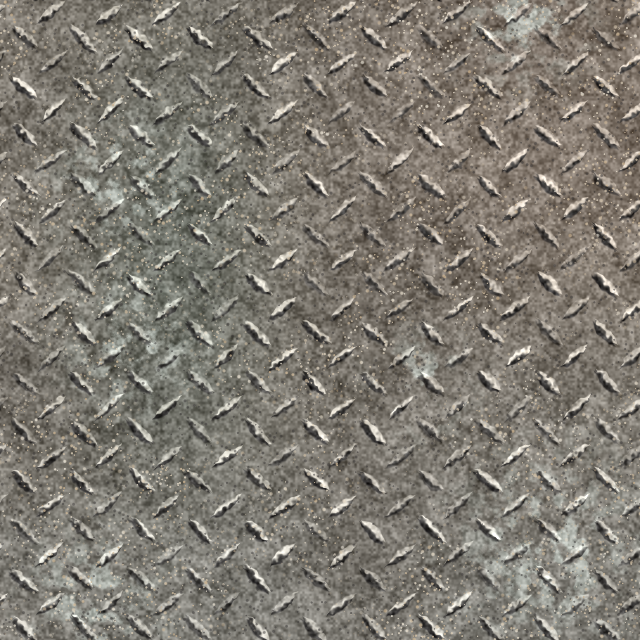
This texture is drawn by a WebGL 2 fragment shader. Its source:

```glsl
#version 300 es
precision highp float;
// Worn steel tread plate: two interleaved 11 x 13 grids of pointed lugs, leaning
// opposite ways, lit from the upper right. Layered value noise adds tarnish and
// pale scuffs; jittered dots add grit; a hash varies the wear of each lug.
uniform vec2 u_resolution;
out vec4 fragColor;

const vec2 GRID = vec2(11.0, 13.0);

float hash(vec2 p) {
  vec3 q = fract(vec3(p.xyx) * 0.1031);
  q += dot(q, q.yzx + 33.33);
  return fract((q.x + q.y) * q.z);
}

float noise(vec2 p) {
  vec2 i = floor(p), f = fract(p);
  f = f * f * (3.0 - 2.0 * f);
  return mix(mix(hash(i), hash(i + vec2(1, 0)), f.x),
             mix(hash(i + vec2(0, 1)), hash(i + vec2(1, 1)), f.x), f.y);
}

float fbm(vec2 p) {
  float sum = 0.0, amp = 0.5;
  for (int i = 0; i < 5; i++) {
    sum += amp * noise(p);
    p = mat2(1.6, 1.2, -1.2, 1.6) * p + 7.3;
    amp *= 0.5;
  }
  return sum;
}

// Soft round dots, one jittered dot in a share of the cells
float dots(vec2 p, float share) {
  vec2 id = floor(p);
  vec2 centre = 0.35 + 0.3 * vec2(hash(id + 2.3), hash(id + 9.7));
  float radius = mix(0.25, 0.5, hash(id + 4.9));
  float dotMask = 1.0 - smoothstep(radius * 0.3, radius, length(fract(p) - centre));
  return dotMask * step(hash(id + 6.1), share);
}

// Distance to a pointed lens lying along x
float lens(vec2 p, float halfLength, float halfWidth) {
  float r = (halfLength * halfLength + halfWidth * halfWidth) / (2.0 * halfWidth);
  return length(vec2(p.x, abs(p.y) + r - halfWidth)) - r;
}

// Draws one grid of lugs over the plate colour
vec3 addLugs(vec3 plate, vec2 uv, vec2 phase, float angle, float scuff) {
  vec2 g = uv * GRID - phase + 0.5;
  vec2 id = floor(g) + phase * 40.0 + 20.0;
  vec2 p = (fract(g) - 0.5) / GRID;
  float wear = hash(id);
  p += (vec2(hash(id + 3.7), hash(id + 8.1)) - 0.5) * 0.005;
  p += (vec2(noise(uv * 150.0), noise(uv * 150.0 + 40.0)) - 0.5) * 0.004;
  angle += (hash(id + 5.3) - 0.5) * 0.16;
  mat2 turn = mat2(cos(angle), -sin(angle), sin(angle), cos(angle));
  vec2 q = turn * p;
  vec2 s = turn * (p + vec2(0.0025, 0.0040));
  float len = mix(0.024, 0.029, hash(id + 1.9));
  float wid = mix(0.0060, 0.0076, hash(id + 6.5));
  float soft = max(0.0014, 0.75 / u_resolution.y);
  float body = 1.0 - smoothstep(-soft, soft, lens(q, len, wid));
  float shadow = 1.0 - smoothstep(-0.0025, 0.0015, lens(s, len, wid));

  // Cast shadow, then lit upper face and dark lower flank
  float depth = mix(1.0, 0.5, wear * wear) * (1.0 - 0.25 * scuff);
  vec3 col = mix(plate, vec3(0.15, 0.145, 0.15), shadow * depth * 0.9);
  float side = q.y / wid + 0.3 * q.x / len + (noise(uv * 180.0) - 0.5) * 0.9;
  float lit = smoothstep(-0.8, 0.1, side);
  float shine = smoothstep(-0.5, 0.1, side) * (1.0 - smoothstep(0.3, 1.1, side));
  vec3 face = mix(vec3(0.22, 0.215, 0.21), plate * 1.05 + 0.08, lit);
  face += vec3(0.32, 0.315, 0.30) * shine * depth;
  return mix(col, face, body * mix(1.0, 0.75, wear));
}

void main() {
  vec2 uv = gl_FragCoord.xy / u_resolution;
  float cloud = fbm(uv * 5.0 + 3.0);
  float mottle = fbm(uv * 28.0 + 11.0);

  // Brown steel with a cool green stain on the left and warmth at upper right
  vec3 col = mix(vec3(0.39, 0.37, 0.34), vec3(0.55, 0.525, 0.485), cloud);
  vec2 stain = (uv - vec2(0.27, 0.58)) * vec2(6.5, 2.7);
  col = mix(col, vec3(0.37, 0.40, 0.365), exp(-dot(stain, stain)) * 0.65);
  float warm = smoothstep(0.25, 0.9, uv.x) * smoothstep(0.35, 0.75, uv.y);
  col += vec3(0.022, 0.0, -0.008) * warm;
  col = mix(col, vec3(0.47, 0.48, 0.465), smoothstep(0.5, 0.0, uv.y) * cloud * 0.7);
  col += (mottle - 0.48) * 0.26;

  // Pale scuffed patches: centre and radius
  vec3 patches[6] = vec3[6](vec3(0.19, 0.71, 0.10), vec3(0.82, 0.97, 0.09),
    vec3(0.86, 0.14, 0.14), vec3(0.15, 0.06, 0.10),
    vec3(0.66, 0.40, 0.07), vec3(0.21, 0.46, 0.10));
  float scuff = 0.0;
  for (int i = 0; i < 6; i++) {
    vec2 d = (uv - patches[i].xy) / patches[i].z;
    scuff = max(scuff, exp(-dot(d, d)));
  }
  float flakes = smoothstep(0.42, 0.66, fbm(uv * 55.0 + 60.0));
  col = mix(col, vec3(0.76, 0.79, 0.76), scuff * flakes * 0.75);

  // Raised lugs
  col = addLugs(col, uv, vec2(0.43, 0.25), -0.74, scuff);
  col = addLugs(col, uv, vec2(0.89, 0.75), 0.68, scuff);

  // Grit: fine grain, cream and rusty specks, dark pits
  float grain = noise(uv * 270.0) + noise(mat2(0.8, 0.6, -0.6, 0.8) * uv * 150.0) - 1.0;
  col += grain * 0.19;
  float gritty = smoothstep(0.3, 0.62, fbm(uv * 12.0 + 21.0));
  vec2 tilted = mat2(0.92, 0.38, -0.38, 0.92) * uv;
  float speck = max(dots(tilted * 120.0 + 30.0, 0.16), dots(tilted * 185.0 + 80.0, 0.13));
  vec3 grit = mix(vec3(0.76, 0.65, 0.50), vec3(0.95, 0.93, 0.88), noise(uv * 90.0));
  col = mix(col, grit, speck * gritty * 0.75);
  float pit = dots(tilted * 140.0 + 200.0, 0.14);
  col = mix(col, vec3(0.20, 0.19, 0.19), pit * 0.5);
  fragColor = vec4(clamp(col + 0.012, 0.0, 1.0), 1.0);
}
```
